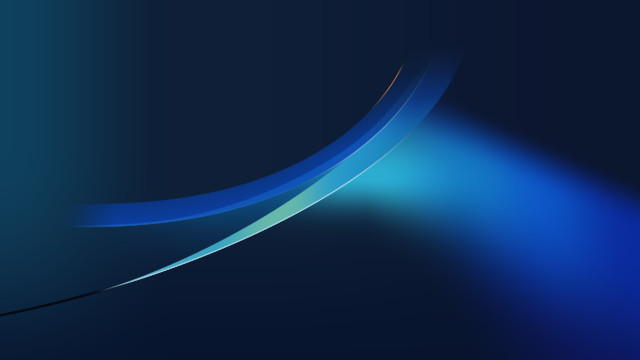
Give the GLSL for this background, as a Shadertoy shader.

```glsl
// Sweeping translucent blue ribbons and a bright blade over a soft cyan-to-indigo glow.
// Lengths are in units of the canvas height.

const vec3 NAVY   = vec3(0.055, 0.120, 0.215);
const vec3 TEAL   = vec3(0.055, 0.255, 0.370);
const vec3 CYAN   = vec3(0.170, 0.680, 0.820);
const vec3 AZURE  = vec3(0.080, 0.480, 0.760);
const vec3 COBALT = vec3(0.050, 0.340, 0.780);
const vec3 INDIGO = vec3(0.040, 0.170, 0.620);

// Rising arc; shape = (start x, base y, width, height), power sets its bend.
float arcHeight(float x, vec4 shape, float power) {
    float u = clamp((x - shape.x) / shape.z, 0.0, 1.0);
    return shape.y + shape.w * (1.0 - sqrt(1.0 - pow(u, power)));
}

// Approximate signed distance to the arc, positive above it.
float arcDistance(vec2 p, vec4 shape, float power) {
    const float e = 0.002;
    float y = arcHeight(p.x, shape, power);
    float slope = (arcHeight(p.x + e, shape, power) - arcHeight(p.x - e, shape, power)) / (2.0 * e);
    return (p.y - y) / sqrt(1.0 + slope * slope);
}

float cover(float d, float soft) { return smoothstep(-soft, soft, d); }

float stroke(float d, float halfWidth, float soft) {
    return 1.0 - smoothstep(halfWidth, halfWidth + soft, abs(d));
}

// Fades in from a to b and out from c to d.
float window(float x, float a, float b, float c, float d) {
    return smoothstep(a, b, x) * (1.0 - smoothstep(c, d, x));
}

vec3 background(vec2 p) {
    vec3 col = mix(NAVY, vec3(0.045, 0.085, 0.185), smoothstep(0.7, 1.6, p.x));
    col = mix(vec3(0.030, 0.080, 0.180), col, smoothstep(0.0, 0.45, p.y));
    float left = 1.0 - smoothstep(0.0, 0.5, p.x);
    return mix(col, TEAL, left * smoothstep(-0.15, 0.6, p.y));
}

// Soft beam that opens to the right and cools from cyan to indigo.
vec3 addGlow(vec3 col, vec2 p, float mask) {
    float upper = smoothstep(-0.05, 0.11, 0.711 - 0.46 * (p.x - 1.204) - p.y);

    // Deep blue spill toward the lower right
    float spill = smoothstep(0.0, 0.38, p.x - 1.10 - 0.5 * (0.375 - p.y));
    vec3 deep = mix(vec3(0.045, 0.080, 0.330), vec3(0.040, 0.150, 0.570), smoothstep(0.0, 0.4, p.y));
    col = mix(col, deep, spill * upper * mask);

    // Bright core
    float axis = 0.51 - 0.46 * pow(max(p.x - 1.28, 0.0), 1.35);
    float d = p.y - axis;
    float width = d > 0.0 ? 0.17 : 0.085 + 0.25 * max(p.x - 1.02, 0.0);
    float core = exp(-d * d / (width * width)) * smoothstep(0.55, 0.97, p.x);
    vec3 hue = mix(CYAN, AZURE, smoothstep(1.05, 1.32, p.x));
    hue = mix(hue, COBALT, smoothstep(1.28, 1.53, p.x));
    hue = mix(hue, INDIGO, smoothstep(1.48, 1.76, p.x));
    return mix(col, hue, core * upper * mask);
}

// Blue band between two arcs, with a lighter strip along its lower edge.
vec3 addBand(vec3 col, vec2 p, float dTop, float dLow, float soft) {
    float across = clamp(-dTop / max(dLow - dTop, 0.001), 0.0, 1.0);
    vec3 hue = mix(vec3(0.040, 0.210, 0.510), vec3(0.045, 0.245, 0.640), across);
    float stripStart = mix(0.93, 0.62, smoothstep(0.4, 0.9, p.x));
    hue = mix(hue, vec3(0.060, 0.360, 0.760), 0.75 * cover(across - stripStart, 0.04));
    float fade = smoothstep(0.16, 0.34, p.x) * (1.0 - smoothstep(0.55, 0.88, p.y));
    return mix(col, hue, fade * cover(-dTop, soft) * cover(dLow, soft));
}

// Translucent sheet under the band, brighter to the right.
vec3 addSheet(vec3 col, vec2 p, float dTop, float dLow, float soft) {
    vec3 hue = mix(vec3(0.050, 0.290, 0.490), vec3(0.100, 0.530, 0.770), smoothstep(0.7, 1.05, p.x));
    hue = mix(hue, vec3(0.050, 0.240, 0.600), smoothstep(0.56, 0.76, p.y));
    float decay = exp(min(dTop, 0.0) * mix(14.0, 1.5, smoothstep(0.5, 1.0, p.x)));
    float fade = smoothstep(0.15, 0.8, p.x) * (1.0 - smoothstep(0.64, 0.89, p.y));
    return mix(col, hue, fade * decay * cover(-dTop, soft) * cover(dLow, soft));
}

// Pale blade that widens from its tip and melts into the sheet.
vec3 addBlade(vec3 col, vec2 p, float top, float dTop, float dLow, float soft) {
    vec3 hue = mix(vec3(0.400, 0.700, 0.830), vec3(0.220, 0.640, 0.760), smoothstep(0.3, 0.6, p.x));
    hue = mix(hue, vec3(0.400, 0.720, 0.670), window(p.x, 0.58, 0.76, 0.79, 0.95));
    hue = mix(hue, vec3(0.150, 0.600, 0.800), smoothstep(0.82, 1.0, p.x));
    float inside = cover(top - p.y, soft) * cover(-dTop, soft) * cover(dLow, soft);
    return mix(col, hue, inside * window(p.x, 0.26, 0.34, 0.92, 1.16));
}

void mainImage(out vec4 fragColor, in vec2 fragCoord) {
    vec2 p = fragCoord / iResolution.y;
    float soft = 0.9 / iResolution.y;

    const vec4 bandTop = vec4(0.231, 0.433, 0.935, 0.581);
    const vec4 bandLow = vec4(0.208, 0.370, 1.042, 0.690);
    const vec4 keel    = vec4(-0.231, 0.0926, 1.540, 0.880);
    float dTop  = arcDistance(p, bandTop, 2.3);
    float dLow  = arcDistance(p, bandLow, 2.3);
    float dKeel = arcDistance(p, keel, 1.4);
    float bladeTop = arcHeight(p.x, keel, 1.4) + 0.0694 * pow(max((p.x - 0.266) / 0.706, 0.0), 1.6);

    vec3 col = addGlow(background(p), p, cover(-dKeel, soft));
    col = addSheet(col, p, dLow, dKeel, soft);
    col = addBand(col, p, dTop, dLow, soft);
    col = addBlade(col, p, bladeTop, dLow, dKeel, soft);

    // Fine highlights and the dark tail
    col = mix(col, vec3(0.010, 0.030, 0.060), 0.9 * stroke(dKeel, 0.0022, soft) * (1.0 - smoothstep(0.22, 0.38, p.x)));
    col = mix(col, vec3(0.720, 0.900, 0.940), 0.75 * stroke(dKeel, 0.0008, soft) * window(p.x, 0.25, 0.42, 0.95, 1.2));
    col = mix(col, vec3(0.620, 0.760, 0.920), 0.60 * stroke(dLow, 0.0005, soft) * window(p.x, 0.82, 0.99, 1.0, 1.22));
    col = mix(col, vec3(0.150, 0.470, 0.820), 0.40 * stroke(dLow, 0.0008, soft) * window(p.x, 0.17, 0.35, 0.8, 0.98));
    col = mix(col, vec3(0.780, 0.480, 0.260), 0.70 * stroke(dTop, 0.0005, soft) * window(p.y, 0.68, 0.76, 0.79, 0.83));

    fragColor = vec4(col, 1.0);
}
```
